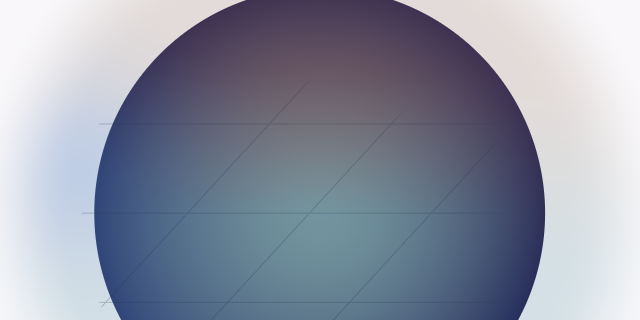
A Shadertoy shader for this background:

```glsl
// Large shaded dusk-coloured disc with fine ruled lines on a pale, softly vignetted ground.

// Layout, in units of the canvas height
const vec2 DISC_CENTER = vec2(0.999, 0.334);
const float DISC_RADIUS = 0.7044;
const float RIM_FALLOFF = 1.7;

// Ruled lines
const float ROW_SPACING = 0.2786;
const float DIAGONAL_SPACING = 0.381;
const float DIAGONAL_SLOPE = 1.09;
const float DIAGONAL_OFFSET = -0.032;
const float LINE_HALF_WIDTH = 0.0012;
const float LINE_STRENGTH = 0.32;
const float LINE_REACH = 0.743;

// Ground colours
const vec3 PAPER_WHITE = vec3(0.975, 0.97, 0.98);
const vec3 MIST = vec3(0.83, 0.88, 0.90);
const vec3 SAND = vec3(0.89, 0.86, 0.85);
const vec3 SKY_GLOW = vec3(0.74, 0.80, 0.90);

// Disc colours
const vec3 TEAL_CORE = vec3(0.45, 0.58, 0.62);
const vec3 WARM_CORE = vec3(0.55, 0.46, 0.45);
const vec3 NAVY_RIM = vec3(0.15, 0.18, 0.36);
const vec3 PLUM_RIM = vec3(0.24, 0.195, 0.32);
const vec3 BLUE_RIM = vec3(0.19, 0.27, 0.47);
const vec3 LINE_COLOR = vec3(0.14, 0.19, 0.30);

float glow(vec2 p, vec2 center, vec2 size) {
    vec2 q = (p - center) / size;
    return exp(-dot(q, q));
}

float stroke(float dist, float pixel) {
    return clamp((LINE_HALF_WIDTH - dist) / pixel + 0.5, 0.0, 1.0);
}

vec3 groundColor(vec2 p) {
    vec3 color = mix(MIST, SAND, smoothstep(0.05, 0.8, p.y));
    color = mix(color, SKY_GLOW, 0.9 * glow(p, vec2(0.24, 0.47), vec2(0.32, 0.30)));
    float fade = smoothstep(0.78, 1.1, length(p - DISC_CENTER));
    return mix(color, PAPER_WHITE, fade);
}

vec3 discColor(vec2 q) {
    // Core shifts from teal to warm with height; rim hue depends on direction
    vec3 core = mix(TEAL_CORE, WARM_CORE, clamp(q.y / 0.64, 0.0, 1.0));
    vec3 rim = mix(NAVY_RIM, PLUM_RIM, smoothstep(-0.5, 0.7, q.y));
    float blueSide = smoothstep(0.1, -0.8, q.x) * smoothstep(0.9, 0.1, q.y);
    rim = mix(rim, BLUE_RIM, blueSide);
    return mix(core, rim, pow(min(length(q), 1.0), RIM_FALLOFF));
}

float ruledLines(vec2 p, float pixel) {
    vec2 q = p - DISC_CENTER;

    // Horizontal rows, three in all
    float row = round(q.y / ROW_SPACING);
    float rows = stroke(abs(q.y - row * ROW_SPACING), pixel);
    rows *= step(abs(row), 1.0) * smoothstep(0.68, 0.4, q.x);

    // Parallel diagonals, cut off along a gently falling upper edge
    float across = q.x - q.y / DIAGONAL_SLOPE - DIAGONAL_OFFSET;
    float index = round(across / DIAGONAL_SPACING);
    float slant = DIAGONAL_SLOPE / sqrt(1.0 + DIAGONAL_SLOPE * DIAGONAL_SLOPE);
    float diagonals = stroke(abs(across - index * DIAGONAL_SPACING) * slant, pixel);
    float upperEdge = 0.41 - 0.34 * q.x;
    diagonals *= step(abs(index), 1.0) * smoothstep(0.02, -0.05, q.y - upperEdge);

    float reach = smoothstep(LINE_REACH + pixel, LINE_REACH - pixel, length(q));
    return max(rows, diagonals) * reach;
}

void mainImage(out vec4 fragColor, in vec2 fragCoord) {
    float pixel = 1.0 / iResolution.y;
    vec2 p = fragCoord * pixel;
    vec2 fromCenter = p - DISC_CENTER;

    // Ground, then disc with a smoothed edge
    float edge = length(fromCenter) - DISC_RADIUS;
    float inside = clamp(0.5 - edge / pixel, 0.0, 1.0);
    vec3 color = mix(groundColor(p), discColor(fromCenter / DISC_RADIUS), inside);

    // Fine lines over both
    color = mix(color, LINE_COLOR, LINE_STRENGTH * ruledLines(p, pixel));
    fragColor = vec4(color, 1.0);
}
```
